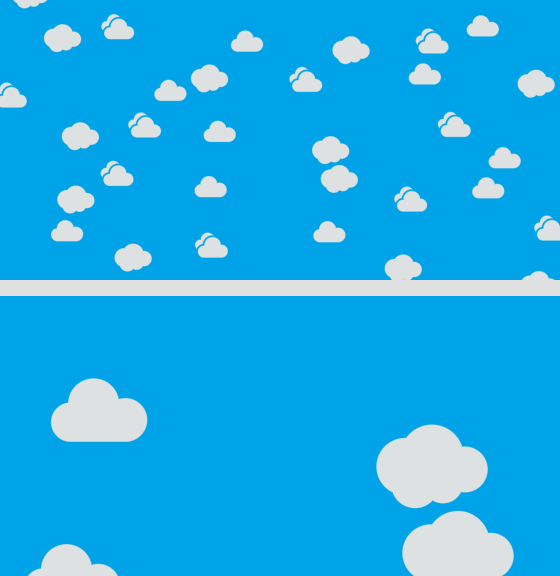
Top: the whole. Bottom: its middle third, enlarged.
This pattern is drawn by a WebGL 1 fragment shader. Its source:

```glsl
precision highp float;

uniform vec2 u_resolution;

const vec3 SKY = vec3(0.0, 0.64, 0.91);
const vec3 CLOUD = vec3(0.87, 0.882, 0.882);
const vec2 CELL_SIZE = vec2(1.0 / 3.0, 0.2);  // in canvas heights
const float CLOUD_UNITS = 384.0;              // cloud units per canvas height
const float JITTER = 0.84;
const float GAP = 2.4;                        // sky between paired clouds

vec2 hash2(vec2 p) {
    vec3 q = fract(p.xyx * vec3(0.1031, 0.1030, 0.0973));
    q += dot(q, q.yzx + 33.33);
    return fract((q.xx + q.yz) * q.zy);
}

float circle(vec2 p, vec2 center, float radius) {
    return length(p - center) - radius;
}

float box(vec2 p, vec2 center, vec2 halfSize) {
    vec2 d = abs(p - center) - halfSize;
    return length(max(d, 0.0)) + min(max(d.x, d.y), 0.0);
}

// Three bumps on a flat base
float flatCloud(vec2 p) {
    float d = circle(p, vec2(-13.0, -5.5), 9.0);
    d = min(d, circle(p, vec2(12.0, -4.5), 10.0));
    d = min(d, circle(p, vec2(-2.5, 2.8), 11.7));
    return min(d, box(p, vec2(-0.5, -8.5), vec2(12.5, 6.0)));
}

// Five overlapping puffs
float puffyCloud(vec2 p) {
    float d = circle(p, vec2(0.0, 4.7), 14.5);
    d = min(d, circle(p, vec2(-12.3, 0.0), 13.1));
    d = min(d, circle(p, vec2(15.0, -1.3), 10.5));
    d = min(d, circle(p, vec2(-7.7, -8.0), 11.0));
    return min(d, circle(p, vec2(5.0, -7.5), 9.3));
}

// A small cloud with another peeking out behind its upper left
float pairedCloud(vec2 p) {
    float front = circle(p, vec2(-12.3, -6.0), 8.2);
    front = min(front, circle(p, vec2(11.7, -5.3), 8.9));
    front = min(front, circle(p, vec2(-0.3, 2.5), 11.5));
    front = min(front, box(p, vec2(-0.3, -9.1), vec2(12.0, 5.1)));
    float back = circle(p, vec2(-7.0, 10.5), 9.6);
    back = min(back, circle(p, vec2(-17.0, 3.3), 7.3));
    return min(front, max(back, GAP - front));
}

float cloudShape(vec2 p, float kind) {
    if (kind < 0.5) return flatCloud(p);
    if (kind < 1.5) return puffyCloud(p);
    return pairedCloud(p);
}

// Each row cycles through the kinds from its own random start
float cloudKind(vec2 cell) {
    float start = floor(3.0 * hash2(vec2(cell.y + 40.0, 7.0)).x);
    return mod(cell.x + start, 3.0);
}

// Soft coverage of the jittered clouds around a point
float cloudCover(vec2 uv, float softness) {
    vec2 home = floor(uv / CELL_SIZE);
    float cover = 0.0;
    for (int j = -1; j <= 1; j++) {
        for (int i = -1; i <= 1; i++) {
            vec2 cell = home + vec2(float(i), float(j));
            vec2 offset = JITTER * (hash2(cell + 17.0) - 0.5);
            vec2 center = (cell + 0.5 + offset) * CELL_SIZE;
            vec2 p = (uv - center) * CLOUD_UNITS;
            float d = cloudShape(p, cloudKind(cell));
            cover = max(cover, 1.0 - smoothstep(-softness, softness, d));
        }
    }
    return cover;
}

void main() {
    vec2 uv = gl_FragCoord.xy / u_resolution.y;
    float softness = 0.8 * CLOUD_UNITS / u_resolution.y;
    gl_FragColor = vec4(mix(SKY, CLOUD, cloudCover(uv, softness)), 1.0);
}
```
